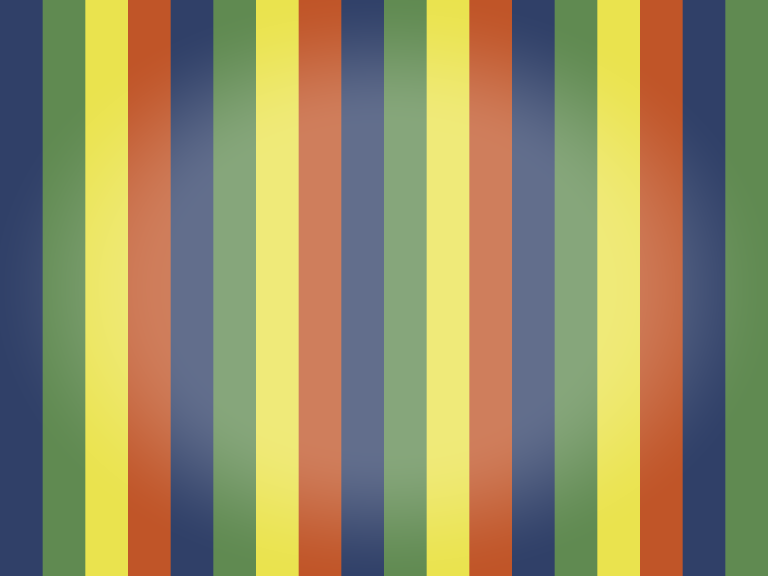
Write a WebGL 2 fragment shader that draws this pattern.

```glsl
#version 300 es
precision highp float;

uniform vec2 u_resolution;
out vec4 fragColor;

#define STRIPES 18.0
#define GLOW_STRENGTH 0.24
#define GLOW_INNER 0.28
#define GLOW_OUTER 0.52
#define BLUE vec3(0.188, 0.251, 0.408)
#define GREEN vec3(0.376, 0.541, 0.318)
#define YELLOW vec3(0.918, 0.890, 0.306)
#define ORANGE vec3(0.753, 0.333, 0.157)

// Four colours in a repeating cycle
vec3 stripeColor(float index) {
  float k = mod(index, 4.0);
  if (k < 0.5) return BLUE;
  if (k < 1.5) return GREEN;
  if (k < 2.5) return YELLOW;
  return ORANGE;
}

// Vertical stripes, blended over one pixel at the nearest boundary
vec3 stripes(float x, float pixel) {
  float s = x * STRIPES;
  float boundary = floor(s + 0.5);
  float halfWidth = 0.5 * pixel * STRIPES;
  float blend = clamp((s - boundary) / (2.0 * halfWidth) + 0.5, 0.0, 1.0);
  return mix(stripeColor(boundary - 1.0), stripeColor(boundary), blend);
}

void main() {
  vec2 uv = gl_FragCoord.xy / u_resolution;
  vec3 color = stripes(uv.x, 1.0 / u_resolution.x);

  // Soft elliptical highlight, flat in the middle
  float radius = length(uv - 0.5);
  float glow = 1.0 - smoothstep(GLOW_INNER, GLOW_OUTER, radius);
  color = mix(color, vec3(1.0), GLOW_STRENGTH * glow);

  fragColor = vec4(color, 1.0);
}
```
